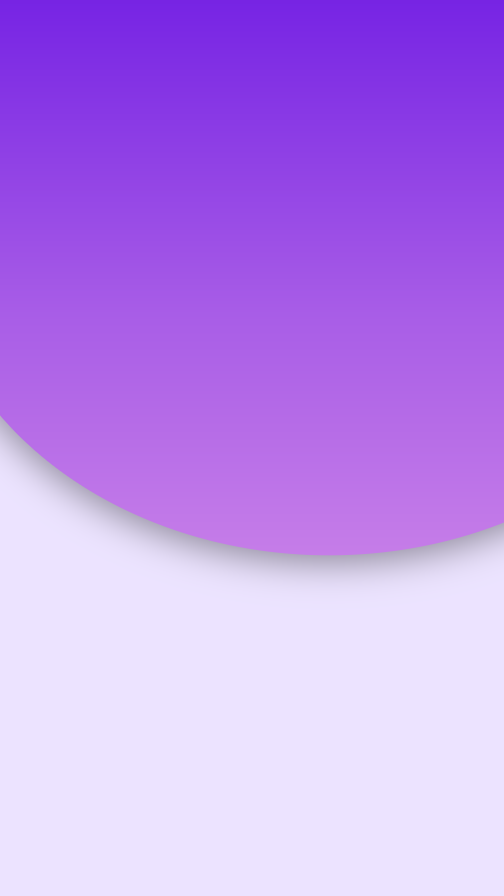
Write a Shadertoy shader that draws this background.

```glsl
// A large violet dome with a vertical gradient hangs over pale lavender and casts a soft shadow.

// Lengths are fractions of the canvas height, measured from the top left
const vec2  DOME_CENTER   = vec2(0.3672, 0.2513);
const vec2  DOME_RADII    = vec2(0.4492, 0.3685);
const float MIDDLE_STOP   = 0.352;
const float BOTTOM_STOP   = 0.620;
const vec2  SHADOW_OFFSET = vec2(0.0, 0.008);
const float SHADOW_SIGMA  = 0.020;
const float SHADOW_ALPHA  = 0.40;

const vec3 LAVENDER     = vec3(0.925, 0.892, 1.000);
const vec3 DEEP_VIOLET  = vec3(0.465, 0.140, 0.892);
const vec3 MID_VIOLET   = vec3(0.660, 0.365, 0.905);
const vec3 LIGHT_ORCHID = vec3(0.775, 0.490, 0.910);

// Approximate signed distance to a half ellipse with straight sides above it
float domeDistance(vec2 p) {
    vec2 q = p - DOME_CENTER;
    q.y = max(q.y, 0.0);
    float level = length(q / DOME_RADII);
    float slope = length(q / (DOME_RADII * DOME_RADII));
    return level * (level - 1.0) / max(slope, 1e-4);
}

// Gaussian-blurred step: 1 well inside the edge, 0 well outside
float blurredEdge(float distance, float sigma) {
    float z = clamp(distance / sigma, -4.0, 4.0);
    return 0.5 - 0.5 * tanh(0.7979 * z * (1.0 + 0.0447 * z * z));
}

// Vertical gradient through three stops
vec3 domeColor(float y) {
    vec3 upper = mix(DEEP_VIOLET, MID_VIOLET, clamp(y / MIDDLE_STOP, 0.0, 1.0));
    float t = clamp((y - MIDDLE_STOP) / (BOTTOM_STOP - MIDDLE_STOP), 0.0, 1.0);
    return mix(upper, LIGHT_ORCHID, t);
}

void mainImage(out vec4 fragColor, in vec2 fragCoord) {
    vec2 p = vec2(fragCoord.x, iResolution.y - fragCoord.y) / iResolution.y;

    // Ground and drop shadow
    float shadow = blurredEdge(domeDistance(p - SHADOW_OFFSET), SHADOW_SIGMA);
    vec3 color = LAVENDER * (1.0 - SHADOW_ALPHA * shadow);

    // Dome with a one-pixel smooth edge
    float coverage = clamp(0.5 - domeDistance(p) * iResolution.y, 0.0, 1.0);
    color = mix(color, domeColor(p.y), coverage);

    fragColor = vec4(color, 1.0);
}
```
